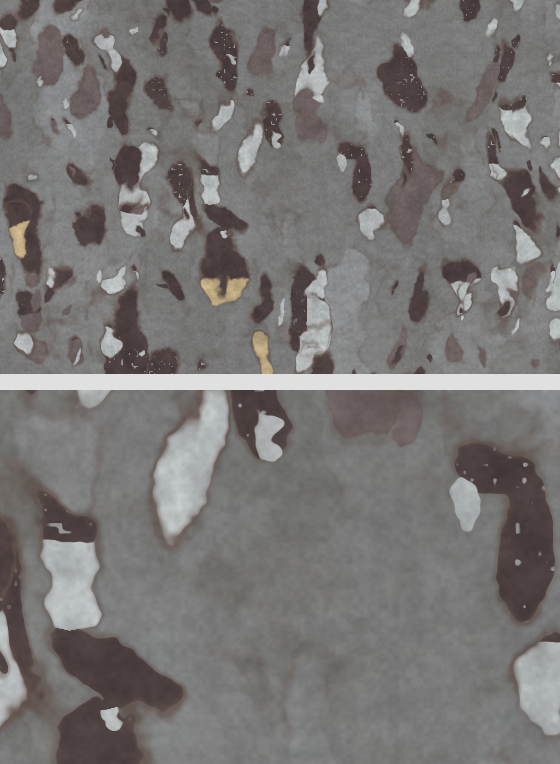
Top: the whole. Bottom: its middle third, enlarged.
Reproduce this texture procedurally as a Shadertoy shader.

```glsl
const vec3 BARK  = vec3(0.472, 0.474, 0.464);
const vec3 HAZE  = vec3(0.555, 0.560, 0.568);
const vec3 MAUVE = vec3(0.425, 0.382, 0.380);
const vec3 DARK  = vec3(0.295, 0.248, 0.250);
const vec3 PALE  = vec3(0.695, 0.712, 0.715);
const vec3 TAN   = vec3(0.730, 0.650, 0.500);
const vec3 RIM   = vec3(0.390, 0.325, 0.300);
const float RIM_WIDTH = 0.0028;
const float GRAIN = 0.13;
const float WARP_COARSE = 0.045;
const float WARP_FINE = 0.011;

float hash(vec2 p) {
    return fract(sin(dot(p, vec2(127.1, 311.7))) * 43758.5453);
}

vec2 hash2(vec2 p) {
    return vec2(hash(p), hash(p + 57.3));
}

float noise(vec2 p) {
    vec2 i = floor(p), f = fract(p);
    f = f * f * (3.0 - 2.0 * f);
    return mix(mix(hash(i), hash(i + vec2(1, 0)), f.x),
               mix(hash(i + vec2(0, 1)), hash(i + vec2(1, 1)), f.x), f.y);
}

float fbm(vec2 p) {
    float sum = 0.0, amp = 0.5;
    for (int i = 0; i < 4; i++) {
        sum += amp * noise(p);
        p = p * 2.03 + 17.1;
        amp *= 0.5;
    }
    return sum / 0.9375;
}

vec2 noise2(vec2 p) {
    return vec2(noise(p), noise(p + 31.7)) - 0.5;
}

float smoothMin(float a, float b, float k) {
    float h = max(k - abs(a - b), 0.0) / k;
    return min(a, b) - 0.25 * h * h * k;
}

// Nearest scattered flake: distance, two seeds, height inside the flake
vec4 flakes(vec2 p, vec2 cell, vec2 size, float chance, float salt) {
    vec4 best = vec4(1.0, 0.0, 0.0, 0.0);
    vec2 home = floor(p / cell);
    for (int k = 0; k < 9; k++) {
        vec2 id = home + vec2(k % 3 - 1, k / 3 - 1);
        vec2 seed = hash2(id + salt);
        vec2 centre = (id + 0.2 + 0.6 * hash2(id + salt + 9.4)) * cell;
        float crowd = mix(0.75, 1.2, smoothstep(0.15, 0.65, abs(centre.x - 0.75)));
        if (hash(id + salt + 3.7) > chance * crowd) continue;
        vec2 q = p - centre;
        q.x += q.y * (seed.y - 0.5) * 0.8;
        vec2 extent = size * mix(0.7, 1.3, hash(id + salt + 5.1));
        float d = 1.0;
        for (int j = 0; j < 3; j++) {
            vec2 h = hash2(id * 1.7 + salt + float(j) * 13.3);
            vec2 radius = extent * (0.45 + 0.55 * hash2(h * 91.0));
            vec2 offset = (h - 0.5) * extent * vec2(1.5, 2.0);
            float lobe = (length((q - offset) / radius) - 1.0) * radius.x;
            d = smoothMin(d, lobe, extent.x * 0.45);
        }
        if (d < best.x) best = vec4(d, seed, q.y / extent.y);
    }
    return best;
}

// Fills a flake and draws its broken, curled edge
vec3 paint(vec3 col, float d, vec3 tint, float rim, float px) {
    col *= 1.0 - 0.10 * rim * smoothstep(0.010, 0.0, d);
    col = mix(col, tint, smoothstep(px, -px, d));
    float edge = (d - 0.001) / RIM_WIDTH;
    return mix(col, RIM, rim * exp(-edge * edge));
}

vec3 flakeTint(vec4 flake, float x, float mottle, float speck, float px) {
    float darkShare = mix(0.50, 0.30, smoothstep(0.2, 1.3, x));
    vec3 dark = mix(DARK * (0.86 + 0.28 * mottle), vec3(0.60), speck);
    vec3 pale = PALE * (0.88 + 0.24 * mottle);
    vec3 tint = TAN * (0.84 + 0.30 * mottle);
    if (flake.y < darkShare) tint = dark;
    else if (flake.y < 0.79) tint = pale;
    else if (flake.y < 0.94) tint = MAUVE * (0.88 + 0.24 * mottle);
    // Some flakes keep a dark cap of older bark
    float cap = smoothstep(-px, px, (flake.w - 0.55) * 0.04);
    return mix(tint, dark, cap * step(0.65, flake.z));
}

void mainImage(out vec4 fragColor, in vec2 fragCoord) {
    vec2 uv = fragCoord / iResolution.y;
    float px = 0.8 / iResolution.y;
    vec2 p = uv + WARP_COARSE * noise2(uv * vec2(15.0, 11.0))
                + WARP_FINE * noise2(uv * 50.0) + 0.4 * WARP_FINE * noise2(uv * 120.0);
    float mottle = fbm(uv * vec2(38.0, 30.0));
    float broken = smoothstep(0.25, 0.7, noise(uv * 24.0 + 4.0));

    // Smooth bark with faint overlapping sheets
    float cloud = fbm(uv * vec2(5.0, 3.2) + 8.0);
    vec3 col = mix(BARK, HAZE, smoothstep(0.42, 0.72, cloud + 0.25 * (mottle - 0.5)));
    for (int i = 0; i < 3; i++) {
        float s = float(i);
        float d = (0.36 - fbm(p * vec2(6.5, 4.5) + s * 23.0)) * 0.12;
        vec3 sheet = mix(col, i == 1 ? HAZE : BARK * 0.94, 0.45);
        col = paint(col, -d - 0.026, sheet, 0.32 * broken, px * 2.0);
    }

    // Peeling flakes, from large to small
    float speck = smoothstep(0.80, 0.92, noise(uv * 150.0))
                * smoothstep(0.45, 0.75, noise(uv * 7.0 + 2.0));
    vec4 large = flakes(p, vec2(0.24, 0.30), vec2(0.043, 0.078), 0.80, 11.0);
    col = paint(col, large.x, flakeTint(large, uv.x, mottle, speck, px), 0.25 + 0.45 * broken, px);
    vec4 medium = flakes(p, vec2(0.13, 0.16), vec2(0.024, 0.041), 0.74, 47.0);
    col = paint(col, medium.x, flakeTint(medium, uv.x, mottle, speck, px), 0.25 + 0.45 * broken, px);
    vec4 small = flakes(p, vec2(0.08, 0.10), vec2(0.009, 0.015), 0.45, 83.0);
    small.y *= 0.92;
    col = paint(col, small.x, flakeTint(small, uv.x, mottle, speck, px), 0.4 * broken, px);

    // Fine grain, wrinkles and broad shading of the trunk
    float grain = 0.6 * noise(uv * vec2(190.0, 150.0)) + 0.4 * noise(uv * 320.0) - 0.5;
    float wrinkle = fbm(uv * vec2(45.0, 85.0) + 3.0) - 0.5;
    float shade = fbm(uv * vec2(2.0, 3.0) + 40.0) - 0.5;
    col *= 1.0 + GRAIN * grain + 0.14 * wrinkle + 0.16 * shade;
    fragColor = vec4(clamp(col, 0.0, 1.0), 1.0);
}
```
